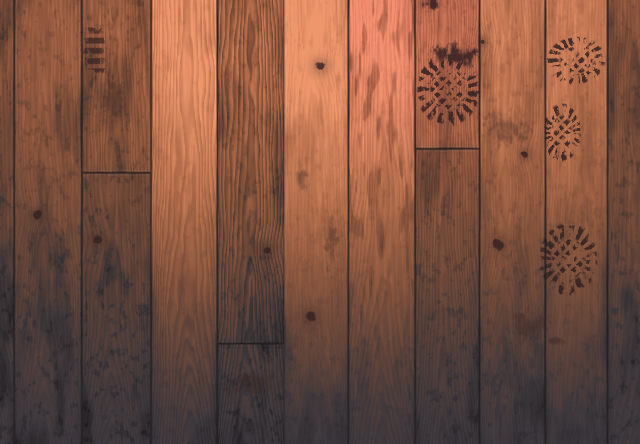
Write a Shadertoy shader that draws this texture.

```glsl
const float ASPECT = 1.44;
const float GAIN = 1.17;           // overall exposure
const float SIDE_FALLOFF = 0.3;    // darkening to left and right
const float SEAM_WIDTH = 0.0019;
const float FIBRE = 0.22;
const float GRIME = 0.26;
const float RING_COUNT = 19.0;
const vec3 SEAM_COLOR = vec3(0.14, 0.12, 0.12);
const vec3 STAIN_COLOR = vec3(0.19, 0.13, 0.13);
const vec3 ROSE_TINT = vec3(1.03, 0.94, 1.04);
const float EDGES[12] = float[](-0.12, 0.032, 0.184, 0.340, 0.489, 0.639,
    0.784, 0.934, 1.079, 1.227, 1.367, 1.52);
const float TONES[11] = float[](0.62, 0.70, 0.64, 1.10, 0.74, 1.04, 1.04, 0.80, 0.90, 1.0, 0.66);
const float RINGS[11] = float[](0.4, 0.35, 0.5, 0.75, 1.1, 0.25, 0.5, 0.6, 0.35, 0.25, 0.4);
// Butt joints: plank index, height
const vec2 JOINTS[3] = vec2[](vec2(2, 0.611), vec2(4, 0.226), vec2(7, 0.665));
// Knots: centre, radius
const vec3 KNOTS[8] = vec3[](
    vec3(0.722, 0.851, 0.012), vec3(0.699, 0.286, 0.014), vec3(0.220, 0.459, 0.012),
    vec3(0.085, 0.517, 0.011), vec3(1.122, 0.451, 0.014), vec3(1.180, 0.652, 0.009),
    vec3(1.085, 0.906, 0.007), vec3(0.601, 0.436, 0.011));
// Stains and boot prints: centre, radii
const vec4 STAINS[9] = vec4[](
    vec4(1.030, 0.877, 0.045, 0.020), vec4(0.972, 0.992, 0.020, 0.014),
    vec4(0.746, 0.466, 0.014, 0.050), vec4(0.680, 0.596, 0.009, 0.020),
    vec4(1.135, 0.710, 0.040, 0.030), vec4(0.565, 0.135, 0.055, 0.025),
    vec4(1.248, 0.233, 0.018, 0.008), vec4(1.185, 0.265, 0.040, 0.030),
    vec4(0.250, 0.775, 0.020, 0.040));
const vec4 PRINTS[4] = vec4[](
    vec4(1.010, 0.800, 0.068, 0.078), vec4(1.297, 0.865, 0.062, 0.050),
    vec4(1.265, 0.702, 0.040, 0.062), vec4(1.280, 0.418, 0.062, 0.078));

float hash(vec2 p) {
    vec3 q = fract(p.xyx * 0.1031);
    q += dot(q, q.yzx + 33.33);
    return fract((q.x + q.y) * q.z);
}
float noise(vec2 p) {
    vec2 i = floor(p), f = fract(p);
    f = f * f * (3.0 - 2.0 * f);
    return mix(mix(hash(i), hash(i + vec2(1, 0)), f.x),
               mix(hash(i + vec2(0, 1)), hash(i + vec2(1, 1)), f.x), f.y);
}
float fbm(vec2 p) {
    float sum = 0.0, amp = 0.53;
    for (int i = 0; i < 4; i++, amp *= 0.5, p = p * 2.1 + 17.0) sum += amp * noise(p);
    return sum;
}
// Diamond studs ringed by radial bars, worn away in places
float bootPrint(vec2 p, vec4 print, float wear) {
    vec2 q = p - print.xy + 0.012 * (wear - 0.5);
    float r = length(q / print.zw);
    vec2 grid = abs(fract(vec2(q.x + q.y, q.x - q.y) / 0.025) - 0.5);
    float stud = (1.0 - smoothstep(0.22, 0.36, max(grid.x, grid.y))) * (1.0 - smoothstep(0.55, 0.65, r));
    float spoke = abs(fract(atan(q.y, q.x) / 6.2832 * 19.0) - 0.5);
    float bar = (1.0 - smoothstep(0.2, 0.33, spoke)) * (1.0 - smoothstep(0.15, 0.25, abs(r - 0.84)));
    return max(stud, bar) * smoothstep(0.32, 0.52, wear);
}
// Shade 0..1 to wood colour: slate in gloom, umber in light, copper on top
vec3 woodColor(float s, float light) {
    float t = clamp(s, 0.0, 1.15);
    vec3 c = vec3(0.24, 0.22, 0.24) + t * vec3(0.60, 0.19, -0.05) + t * t * vec3(0.0, 0.12, 0.18);
    c -= vec3(0.0, 0.03, 0.07) * light * max(1.0 - t, 0.0);
    return c * max(0.5, 1.0 + 1.3 * min(s, 0.0));
}
void mainImage(out vec4 fragColor, in vec2 fragCoord) {
    vec2 p = fragCoord / iResolution.xy * vec2(ASPECT, 1.0);
    float px = 1.0 / iResolution.y;
    // Plank layout
    int id = 0;
    for (int i = 1; i < 11; i++) if (p.x > EDGES[i]) id = i;
    float left = EDGES[id], right = EDGES[id + 1];
    float local = (p.x - left) / (right - left) - 0.5;
    float gap = min(p.x - left, right - p.x), board = float(id), tone = TONES[id];
    for (int i = 0; i < 3; i++) if (int(JOINTS[i].x) == id) {
        gap = min(gap, abs(p.y - JOINTS[i].y));
        if (p.y < JOINTS[i].y) { board += 20.0; tone *= 0.86; }
    }
    vec2 seed = board * vec2(17.3, 7.7);
    // Light pool from the top centre
    float side = p.x / ASPECT * 2.0 - 1.0;
    float light = smoothstep(-0.12, 0.95, p.y) * (1.0 - SIDE_FALLOFF * side * side);
    float shade = light * tone * GAIN;
    // Growth rings, bent around the knots
    float speck = fbm(p * vec2(85.0, 60.0) + seed), bend = 0.0, mark = 0.0;
    for (int i = 0; i < 8; i++) {
        float r = length((p - KNOTS[i].xy) / KNOTS[i].z);
        bend += exp(-0.05 * r * r);
        r += speck - 0.5;
        mark = max(mark, max(1.0 - smoothstep(0.5, 1.1, r), 0.35 * exp(-0.3 * r * r)));
    }
    float warp = fbm(p * vec2(14.0, 2.6) + seed);
    float lane = local + 0.25 * (hash(seed) - 0.5);
    float rise = (1.0 - exp(-3.0 * p.y)) / 3.0 + 1.1 * sqrt(lane * lane + 0.012);
    float ring = fract(RING_COUNT * (rise + 0.28 * warp) + 1.5 * bend);
    ring = smoothstep(0.15, 0.8, ring) * (1.0 - smoothstep(0.82, 1.0, ring));
    float fibre = 0.5 * noise(p * vec2(140.0, 7.0) + seed) + 0.5 * noise(p * vec2(290.0, 30.0) + seed);
    shade -= RINGS[id] * ring * (0.11 + 0.20 * light) * (0.4 + 1.1 * fibre);
    // Fibres and short pores
    shade += FIBRE * (fibre - 0.5) * (0.35 + light);
    float pores = smoothstep(0.55, 0.8, noise(p * vec2(105.0, 17.0) + seed + 3.0 * warp));
    shade -= pores * (id == 6 ? 0.30 : 0.07) * light;
    // Grime, heavier on dark planks and along the seams
    float blotch = fbm(p * vec2(24.0, 6.5) + seed.yx);
    shade -= GRIME * smoothstep(0.45, 0.8, blotch) * (1.5 - tone);
    shade -= 0.20 * smoothstep(0.55, 0.8, speck) * (1.4 - tone);
    shade -= 0.22 * exp(-gap * 110.0) * (0.2 + blotch);
    // Stains and tread marks
    for (int i = 0; i < 9; i++) {
        float d = length((p - STAINS[i].xy) / STAINS[i].zw) + 2.4 * (speck - 0.5);
        mark = max(mark, (i < 2 ? 1.0 : 0.45) * (1.0 - smoothstep(0.2, 1.4, d)));
    }
    for (int i = 0; i < 4; i++) mark = max(mark, bootPrint(p, PRINTS[i], speck));
    vec2 bar = abs(p - vec2(0.213, 0.893)) - vec2(0.019, 0.046);
    float bars = 1.0 - smoothstep(-0.006, 0.006, max(bar.x, bar.y) + 0.06 * (speck - 0.5));
    mark = max(mark, 0.8 * bars * (1.0 - smoothstep(0.2, 0.38, abs(fract(p.y / 0.023) - 0.5))));
    // Colour, broken bevel glint and seams
    vec3 color = mix(woodColor(shade, light), STAIN_COLOR, 0.85 * mark);
    color *= mix(vec3(1.0), ROSE_TINT, (id == 6 || id == 7 ? 1.0 : 0.2) * smoothstep(0.4, 1.0, p.y));
    color += 0.10 * light * speck * exp(-pow((gap - 0.005) / 0.002, 2.0));
    float width = SEAM_WIDTH * (0.6 + 0.8 * blotch);
    float seam = 1.0 - smoothstep(width - px, width + px, gap);
    bool faint = (id == 4 && local > 0.4) || (id == 5 && local < -0.4);
    fragColor = vec4(mix(color, SEAM_COLOR, seam * (faint ? 0.3 : 0.85)), 1.0);
}
```
